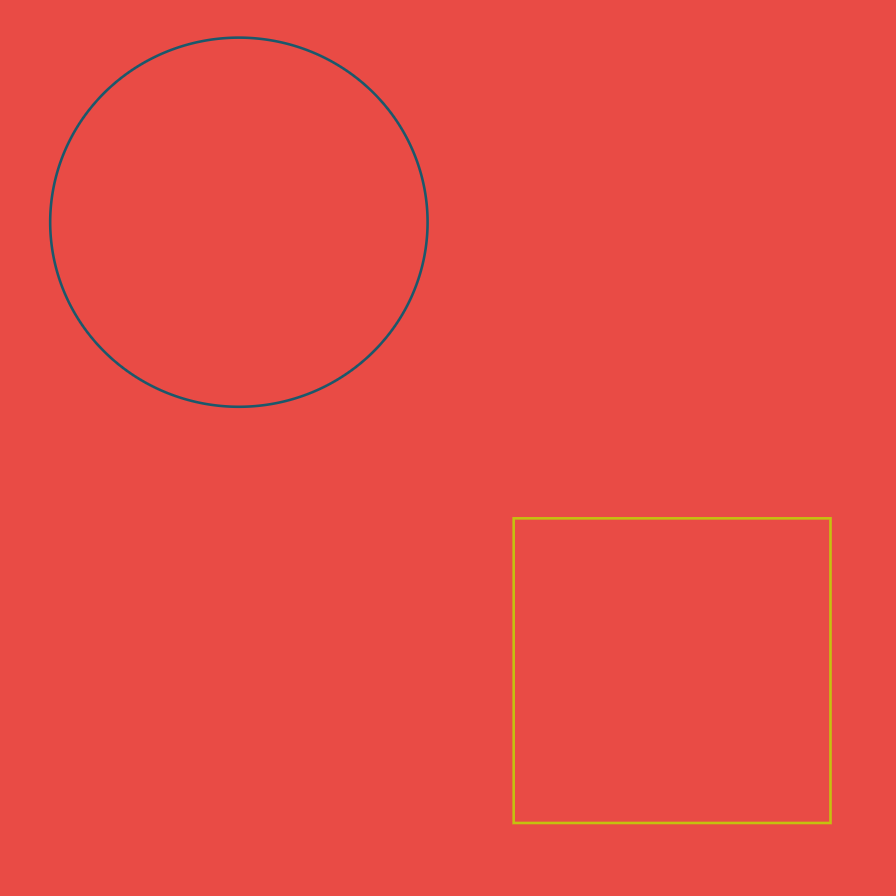
A WebGL 2 fragment shader for this background:

```glsl
#version 300 es
precision highp float;
// A flat coral field with two thin outlines: a slightly wide teal ellipse
// at the upper left and an olive-yellow rectangle at the lower right.
// Each outline is a band around the zero level of a distance function.

#define BACKGROUND     vec3(0.914, 0.294, 0.270)
#define ELLIPSE_COLOR  vec3(0.105, 0.345, 0.420)
#define RECT_COLOR     vec3(0.770, 0.755, 0.060)
#define ELLIPSE_CENTER vec2(0.2666, 0.7520)
#define ELLIPSE_RADII  vec2(0.2106, 0.2060)
#define RECT_CENTER    vec2(0.7501, 0.2515)
#define RECT_HALF_SIZE vec2(0.1768, 0.1700)
#define LINE_WIDTH     0.0029

uniform vec2 u_resolution;
out vec4 fragColor;

// First-order distance to an axis-aligned ellipse, accurate near its edge
float ellipseDistance(vec2 p, vec2 radii) {
    float k = length(p / radii);
    float slope = length(p / (radii * radii));
    return k * (k - 1.0) / max(slope, 1e-4);
}

// Box distance with square corners, so the outline stays mitred
float rectDistance(vec2 p, vec2 halfSize) {
    vec2 d = abs(p) - halfSize;
    return max(d.x, d.y);
}

// Coverage of a centred line, smoothed over one pixel
float outline(float dist, float pixel) {
    return clamp((0.5 * LINE_WIDTH - abs(dist)) / pixel + 0.5, 0.0, 1.0);
}

void main() {
    vec2 uv = gl_FragCoord.xy / u_resolution;
    float pixel = 1.0 / min(u_resolution.x, u_resolution.y);

    float ellipse = outline(ellipseDistance(uv - ELLIPSE_CENTER, ELLIPSE_RADII), pixel);
    float rect = outline(rectDistance(uv - RECT_CENTER, RECT_HALF_SIZE), pixel);

    vec3 color = mix(BACKGROUND, ELLIPSE_COLOR, ellipse);
    color = mix(color, RECT_COLOR, rect);
    fragColor = vec4(color, 1.0);
}
```
